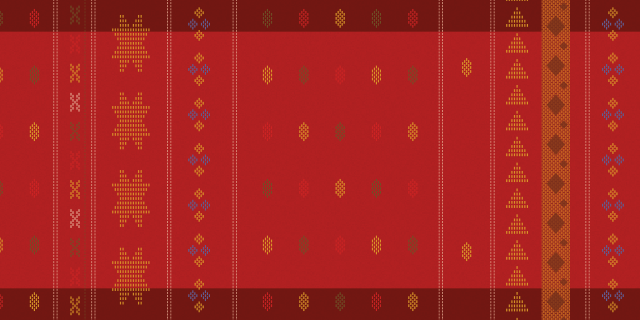
This pattern is drawn by a Shadertoy shader. Its source:

```glsl
// Woven red cloth with dark borders and columns of stitched diamonds, stars, flowers and triangles
#define HEIGHT 384.0
#define BORDER 38.0
#define DASH vec2(0.72, 1.65)
#define FINE vec2(2.4, 4.8)
#define WIDE vec2(3.1, 5.4)
#define CLOTH vec3(0.69, 0.125, 0.13)
#define BORDER_RED vec3(0.445, 0.09, 0.07)
#define GOLD vec3(0.87, 0.62, 0.16)
#define GREEN vec3(0.43, 0.32, 0.15)
#define SCARLET vec3(0.81, 0.14, 0.14)
#define BLUE vec3(0.38, 0.36, 0.56)
#define CREAM vec3(0.90, 0.68, 0.58)

float hash(vec2 p) {
    return fract(sin(dot(p, vec2(12.9898, 78.233))) * 43758.5453);
}

float unitsPerPixel() { return HEIGHT / iResolution.y; }

float cover(float d) { return clamp(0.5 - d / unitsPerPixel(), 0.0, 1.0); }

float box(vec2 p, vec2 halfSize) {
    vec2 d = abs(p) - halfSize;
    return cover(d.x) * cover(d.y);
}

// Signed offset from the nearest repeat
float repeatFrom(float v, float start, float period) {
    return v - start - period * round((v - start) / period);
}

// Coverage of one dash; its centre decides whether a motif includes it
float stitch(vec2 p, vec2 pitch, float stagger, out vec2 centre) {
    float column = round(p.x / pitch.x);
    float shift = stagger * pitch.y * mod(column, 2.0);
    centre = vec2(column * pitch.x, round((p.y - shift) / pitch.y) * pitch.y + shift);
    return box(p - centre, DASH);
}

float diamond(vec2 p, float slope, float size) {
    vec2 c;
    float s = stitch(p, FINE, 0.5, c);
    return s * step(abs(c.x) * slope + abs(c.y), size);
}

float largeDiamond(vec2 p) { return diamond(p, 1.1, 10.3); }
float smallDiamond(vec2 p) { return diamond(p, 0.9, 5.0); }

float crossMotif(vec2 p) {
    vec2 c;
    float s = stitch(p, FINE, 0.5, c);
    vec2 a = abs(c);
    return s * step(a.x, 5.5) * step(a.y, 10.5) * step(abs(a.y - 1.7 * a.x), 3.5);
}

float star(vec2 p) {
    vec2 c;
    float s = stitch(p, WIDE, 0.0, c);
    vec2 a = abs(c) / vec2(25.0, 36.0);
    return s * step(min(a.x, a.y), 0.52) * step(abs(a.x - a.y), 0.54) * step(max(a.x, a.y), 1.0);
}

float triangle(vec2 p) {
    vec2 c;
    float s = stitch(p, vec2(3.1, 5.0), 0.0, c);
    return s * step(abs(c.x), 0.6 * (11.0 + c.y)) * step(abs(c.y), 10.5);
}

vec3 threadColor(float i) {
    return i < 0.5 ? GREEN : i < 1.5 ? SCARLET : i < 2.5 ? GOLD : CREAM;
}

// Grid of diamonds whose colours run diagonally
void diamondField(inout vec3 col, vec2 p, float left, float lastColumn) {
    float column = clamp(round((p.x - left) / 43.6), 0.0, lastColumn);
    float row = round((p.y - 22.0) / 68.0);
    vec2 q = p - vec2(left + column * 43.6, 22.0 + row * 68.0);
    col = mix(col, threadColor(mod(column - row, 3.0)), 0.9 * largeDiamond(q));
}

void flowerColumn(inout vec3 col, vec2 p, float x) {
    vec2 petal = vec2(p.x - x, repeatFrom(p.y, 15.3, 27.15));
    col = mix(col, GOLD, 0.9 * smallDiamond(petal));
    vec2 side = vec2(abs(p.x - x) - 7.6, repeatFrom(p.y, 29.0, 54.3));
    col = mix(col, BLUE, smallDiamond(side));
}

// Dense orange lattice with brown lozenges
void latticeBand(inout vec3 col, vec2 p) {
    vec2 q = vec2(p.x - 667.0, repeatFrom(p.y, 31.6, 47.2));
    float inside = cover(abs(q.x) - 17.0);
    col = mix(col, vec3(0.54, 0.18, 0.12), 0.7 * inside);
    vec2 c;
    float s = stitch(vec2(q.x, p.y), vec2(2.4, 4.4), 0.5, c);
    float big = cover((abs(q.x) / 11.0 + abs(q.y) / 13.0 - 1.0) * 8.0);
    float edgeY = repeatFrom(p.y, 55.2, 47.2);
    float small = cover(abs(q.x - 9.5) + abs(edgeY) - 5.0);
    float lozenge = max(big, small);
    col = mix(col, vec3(0.44, 0.19, 0.10), 0.7 * lozenge);
    col = mix(col, vec3(0.86, 0.47, 0.13), s * inside * (0.85 - 0.65 * lozenge));
}

void mainImage(out vec4 fragColor, in vec2 fragCoord) {
    vec2 p = fragCoord * unitsPerPixel();
    p.y = HEIGHT - p.y;

    // Cloth, borders and weave grain
    float border = cover(min(p.y, HEIGHT - p.y) - BORDER);
    vec3 col = mix(CLOTH, BORDER_RED, border);
    col *= 1.0 + 0.03 * (hash(floor(p / 1.5)) - 0.5);

    // Paired running stitches
    float seams[7] = float[](66.5, 112.0, 203.0, 281.7, 529.0, 591.0, 705.0);
    float dashY = repeatFrom(p.y, 0.0, 3.7);
    for (int i = 0; i < 7; i++)
        col = mix(col, CREAM, 0.8 * box(vec2(abs(p.x - seams[i]) - 2.0, dashY), vec2(0.5, 1.2)));
    col = mix(col, GREEN, 0.6 * box(vec2(p.x - 102.0, dashY), vec2(0.5, 1.2)));

    // Motif columns
    diamondField(col, p, -2.3, 1.0);
    diamondField(col, p, 321.0, 4.0);
    col = mix(col, GOLD, 0.9 * largeDiamond(vec2(p.x - 560.0, repeatFrom(p.y, 81.0, 221.0))));
    float crossRow = round((p.y - 18.0) / 34.9);
    vec2 crossPos = vec2(p.x - 90.0, repeatFrom(p.y, 18.0, 34.9));
    col = mix(col, threadColor(mod(crossRow, 4.0)), 0.9 * crossMotif(crossPos));
    col = mix(col, GOLD, 0.85 * star(vec2(p.x - 157.0, repeatFrom(p.y, 52.0, 93.1))));
    flowerColumn(col, p, 239.0);
    flowerColumn(col, p, 735.5);
    col = mix(col, GOLD, 0.9 * triangle(vec2(p.x - 620.5, repeatFrom(p.y, 20.5, 31.05))));
    latticeBand(col, p);

    fragColor = vec4(col, 1.0);
}
```
